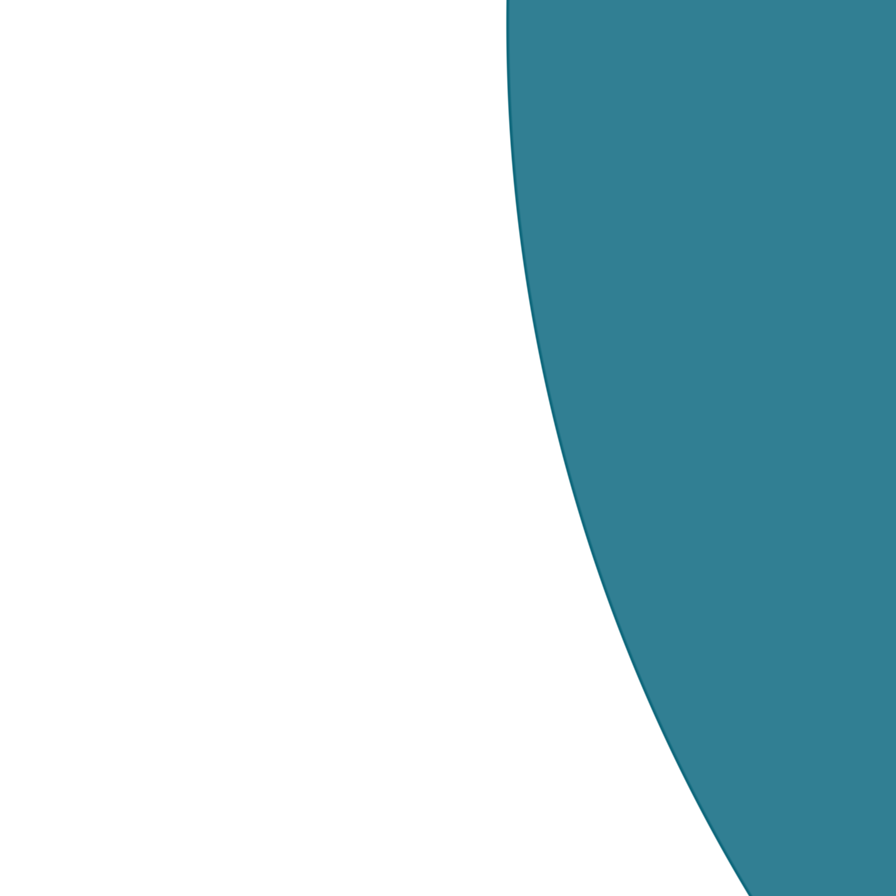
This background is drawn by a WebGL 1 fragment shader. Its source:

```glsl
precision highp float;

uniform vec2 u_resolution;

#define PAPER vec3(1.0, 1.0, 1.0)
#define TEAL vec3(0.192, 0.498, 0.576)
#define RIM_TEAL vec3(0.03, 0.39, 0.47)
#define DISC_CENTER vec2(2.4518, 0.974)
#define DISC_RADIUS 1.8867
#define RIM_WIDTH 0.0035

float discDistance(vec2 p) {
    return length(p - DISC_CENTER) - DISC_RADIUS;
}

void main() {
    vec2 uv = gl_FragCoord.xy / u_resolution;
    float pixel = 1.0 / min(u_resolution.x, u_resolution.y);
    float d = discDistance(uv);

    // Darker rim fading into the flat fill
    float rim = smoothstep(-RIM_WIDTH - pixel, -0.3 * RIM_WIDTH, d);
    vec3 fill = mix(TEAL, RIM_TEAL, rim);

    // Smooth outer edge against the paper
    float coverage = 1.0 - smoothstep(-pixel, pixel, d);
    gl_FragColor = vec4(mix(PAPER, fill, coverage), 1.0);
}
```
